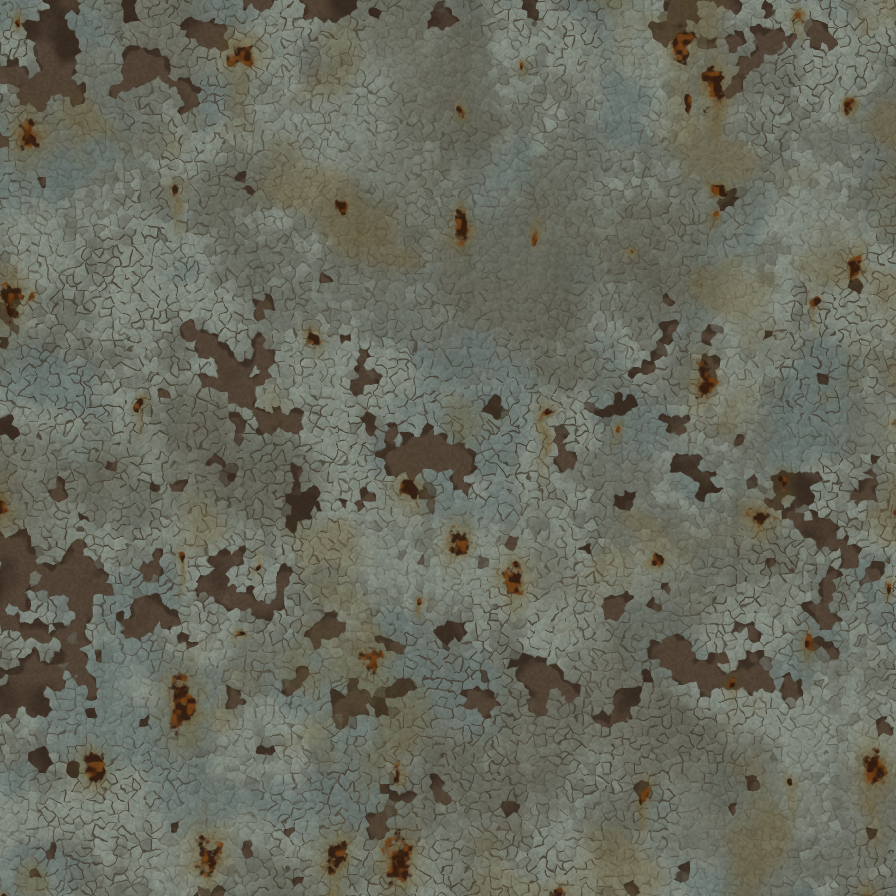
A Shadertoy shader for this texture:

```glsl
// Weathered grey-green paint: a fine crackle, flaked-off patches and rust.
// Voronoi cells form the crackle; whole cells drop out where a noise field is
// high, and a jittered grid scatters rust spots that bleed downwards.

const float CRACKLE_CELLS = 95.0;   // paint cells per canvas height
const float FLAKE_SCALE   = 29.0;   // frequency of the bare patches
const float FLAKE_LEVEL   = 0.685;  // higher leaves more paint
const float RUST_GRID     = 9.0;
const float RUST_CHANCE   = 0.6;
const float GRAIN         = 0.13;

const vec3 PAINT_LIGHT = vec3(0.500, 0.530, 0.490);
const vec3 PAINT_MID   = vec3(0.415, 0.428, 0.388);
const vec3 PAINT_BLUE  = vec3(0.400, 0.450, 0.435);
const vec3 PAINT_OLIVE = vec3(0.375, 0.370, 0.315);
const vec3 CRACK_BROWN = vec3(0.255, 0.220, 0.170);
const vec3 PRIMER      = vec3(0.310, 0.258, 0.205);
const vec3 DEEP_BROWN  = vec3(0.190, 0.145, 0.110);
const vec3 OCHRE       = vec3(0.430, 0.370, 0.210);
const vec3 RUST_ORANGE = vec3(0.420, 0.230, 0.070);
const vec3 RUST_DARK   = vec3(0.170, 0.090, 0.050);

vec2 hash2(vec2 p) {
    vec3 q = fract(p.xyx * vec3(0.1031, 0.1030, 0.0973));
    q += dot(q, q.yzx + 33.33);
    return fract((q.xx + q.yz) * q.zy);
}

float noise(vec2 p) {
    vec2 i = floor(p), f = fract(p);
    f = f * f * (3.0 - 2.0 * f);
    float low  = mix(hash2(i).x, hash2(i + vec2(1, 0)).x, f.x);
    float high = mix(hash2(i + vec2(0, 1)).x, hash2(i + vec2(1, 1)).x, f.x);
    return mix(low, high, f.y);
}

float fbm(vec2 p) {
    const mat2 TURN = mat2(1.6, 1.2, -1.2, 1.6);
    float sum = 0.0, amp = 0.571;
    for (int i = 0; i < 3; i++) {
        p = TURN * p + 17.3;
        sum += amp * noise(p * 0.5);
        amp *= 0.5;
    }
    return sum;
}

// Area of intact, smoother paint in the upper middle
float smoothArea(vec2 p) {
    float d = length((p - vec2(0.53, 0.77)) / vec2(0.29, 0.19));
    return 1.0 - smoothstep(0.5, 1.35, d + 0.9 * (fbm(p * 7.0) - 0.5));
}

// High where paint has come off
float flakeField(vec2 p) {
    return fbm(p * FLAKE_SCALE) + 0.4 * (fbm(p * 5.0 + 40.0) - 0.5)
         - 0.2 * smoothArea(p);
}

float bareCell(vec2 centre) {
    float jitter = 0.06 * (hash2(floor(centre * 7.0) + 5.0).x - 0.5);
    return smoothstep(-0.008, 0.008, flakeField(centre / CRACKLE_CELLS) + jitter - FLAKE_LEVEL);
}

// Finds the two nearest cell centres; returns the distance to their border
float crackle(vec2 p, out vec2 nearest, out vec2 second) {
    float d1 = 9.0, d2 = 9.0;
    for (int y = -1; y <= 1; y++)
    for (int x = -1; x <= 1; x++) {
        vec2 id = floor(p) + vec2(x, y);
        vec2 c = id + 0.05 + 0.9 * hash2(id);
        float d = dot(p - c, p - c);
        if (d < d1) {
            d2 = d1; second = nearest;
            d1 = d;  nearest = c;
        } else if (d < d2) {
            d2 = d;  second = c;
        }
    }
    return (d2 - d1) / (2.0 * max(length(second - nearest), 0.05));
}

// x: stain around and below the spots, y: corroded core
vec2 rust(vec2 p) {
    vec2 result = vec2(0.0);
    float rough = fbm(p * 130.0) - 0.5;
    vec2 warp = 0.012 * (vec2(noise(p * 70.0), noise(p * 70.0 + 9.0)) - 0.5);
    for (int y = -1; y <= 2; y++)
    for (int x = -1; x <= 1; x++) {
        vec2 id = floor(p * RUST_GRID) + vec2(x, y);
        vec2 kind = hash2(id + 71.0), shape = hash2(id + 137.0);
        if (kind.x > RUST_CHANCE) continue;
        vec2 d = p + warp - (id + hash2(id)) / RUST_GRID;
        float r = mix(0.004, 0.014, kind.y * kind.y * kind.y);
        float len = 0.015 + 0.12 * pow(shape.x, 5.0);
        vec2 q = d / vec2(r, r * mix(1.0, 2.0, shape.y));
        float halo = exp(-0.35 * dot(q, q));
        float streak = exp(-0.9 * q.x * q.x) * smoothstep(-r, r, -d.y)
                     * (1.0 - smoothstep(0.2 * len, len, -d.y));
        float core = 1.0 - smoothstep(0.55, 1.05, length(q) + 1.8 * rough);
        result = max(result, vec2(max(0.85 * halo, 0.65 * streak), core));
    }
    return result;
}

void mainImage(out vec4 fragColor, in vec2 fragCoord) {
    vec2 uv = fragCoord / iResolution.y;
    float pixel = CRACKLE_CELLS / iResolution.y;
    float calm = smoothArea(uv);

    // Crackle cells, bent a little so the borders are ragged
    vec2 bend = vec2(noise(uv * 150.0), noise(uv * 150.0 + 31.0)) - 0.5;
    vec2 p = uv * CRACKLE_CELLS + 0.5 * bend;
    vec2 nearest = vec2(0.0), second = vec2(0.0);
    float edge = crackle(p, nearest, second);
    float cellTone = hash2(floor(nearest * 9.0)).x - 0.5;

    // Cloudy paint with a tone for each cell and faint vertical wear
    float cloud = fbm(uv * vec2(4.0, 7.0) + 3.0);
    float light = fbm(uv * 17.0 + 60.0) + 0.7 * (cloud - 0.5) + 0.28 * cellTone - 0.2 * calm;
    vec3 color = mix(PAINT_MID, PAINT_LIGHT, smoothstep(0.3, 0.62, light));
    color = mix(color, PAINT_BLUE, 0.75 * smoothstep(0.5, 0.68, fbm(uv * 11.0 + 90.0)));
    color = mix(color, PAINT_OLIVE, 0.65 * smoothstep(0.5, 0.72, fbm(uv * 6.0 + 25.0) + 0.12 * calm));
    color += 0.03 * (noise(uv * vec2(90.0, 7.0)) - 0.5) + 0.03 * dot(p - nearest, vec2(-0.5, 0.8));

    // Cracks, each border with its own strength
    float strength = smoothstep(0.1, 0.9, hash2(floor((nearest + second) * 8.0)).y);
    strength *= mix(0.35, 1.0, smoothstep(0.3, 0.65, fbm(uv * 9.0 + 75.0))) * (1.0 - 0.45 * calm);
    float crack = 1.0 - smoothstep(0.0, 0.05 + pixel, edge);
    color = mix(color, CRACK_BROWN, 0.9 * crack * strength);

    // Bare patches, shaded below their upper rim
    float here = bareCell(nearest), beside = bareCell(second);
    float bare = mix(0.5 * (here + beside), here, smoothstep(0.0, 0.5 * pixel, edge));
    float rim = 1.0 - smoothstep(-0.04, 0.03, flakeField(uv + vec2(-0.001, 0.004)) - FLAKE_LEVEL);
    float depth = max(0.65 * rim, 0.8 * smoothstep(0.5, 0.72, fbm(uv * 14.0 + 12.0)));
    color = mix(color, mix(PRIMER, DEEP_BROWN, depth), bare);

    // Rust stains and cores
    vec2 corrosion = rust(uv);
    float wash = 0.4 * smoothstep(0.6, 0.8, fbm(uv * 10.0 + 130.0));
    float stain = max(corrosion.x * mix(0.55, 1.1, noise(uv * 60.0)), wash);
    vec3 stainColor = mix(OCHRE, RUST_ORANGE, smoothstep(0.45, 0.9, stain));
    color = mix(color, stainColor * mix(1.0, 0.7, bare), clamp(stain, 0.0, 0.85));
    vec3 coreColor = mix(RUST_DARK, RUST_ORANGE, smoothstep(0.35, 0.8, noise(uv * 170.0)));
    color = mix(color, coreColor, 0.9 * corrosion.y);

    // Fine grain
    color *= 1.0 + GRAIN * (noise(uv * 420.0) - 0.5);
    fragColor = vec4(clamp(color, 0.0, 1.0), 1.0);
}
```
